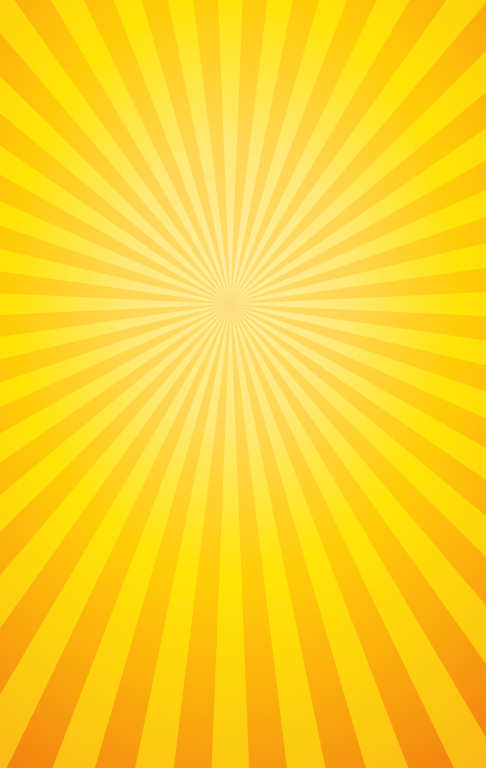
Give the GLSL for this background, as a Shadertoy shader.

```glsl
// A golden sunburst: 36 pale rays fan out from a point above the middle.
// Rays come from the cosine of a slightly stretched polar angle; two
// elliptical gradients colour the rays and the gaps between them.

// Four-stop gradient with stops at 0, 0.5, 1 and 2
vec3 gradient(float t, vec3 core, vec3 inner, vec3 ring, vec3 rim) {
    vec3 color = mix(core, inner, clamp(t * 2.0, 0.0, 1.0));
    color = mix(color, ring, clamp(t * 2.0 - 1.0, 0.0, 1.0));
    return mix(color, rim, pow(clamp(t - 1.0, 0.0, 1.0), 1.15));
}

void mainImage(out vec4 fragColor, in vec2 fragCoord) {
    // Positions in canvas heights, relative to the burst and to the glow
    vec2 fromBurst = (fragCoord - vec2(0.474, 0.604) * iResolution.xy) / iResolution.y;
    vec2 fromGlow = (fragCoord - vec2(0.484, 0.629) * iResolution.xy) / iResolution.y;
    float glowDist = length(fromGlow / vec2(0.293, 0.378));

    // Rays, with edges about one pixel wide at every radius
    vec2 stretched = fromBurst * vec2(1.08, 1.0) + vec2(1e-6, 0.0);
    float radius = length(stretched);
    float wave = cos(36.0 * atan(stretched.y, stretched.x));
    float softness = 36.0 * 0.75 / (radius * iResolution.y + 0.01);
    float ray = smoothstep(-softness, softness, wave);

    // Warm colours of the rays and of the gaps
    vec3 rayColor = gradient(glowDist,
        vec3(1.0, 0.93, 0.66), vec3(1.0, 0.91, 0.45),
        vec3(1.0, 0.89, 0.02), vec3(0.98, 0.72, 0.09));
    vec3 gapColor = gradient(glowDist,
        vec3(1.0, 0.86, 0.45), vec3(1.0, 0.84, 0.32),
        vec3(1.0, 0.80, 0.03), vec3(0.95, 0.49, 0.07));
    vec3 color = mix(gapColor, rayColor, ray);

    // Muted spot where all rays meet
    color = mix(color, vec3(0.99, 0.86, 0.48), 0.75 * exp(-pow(radius / 0.016, 2.0)));

    fragColor = vec4(color, 1.0);
}
```
